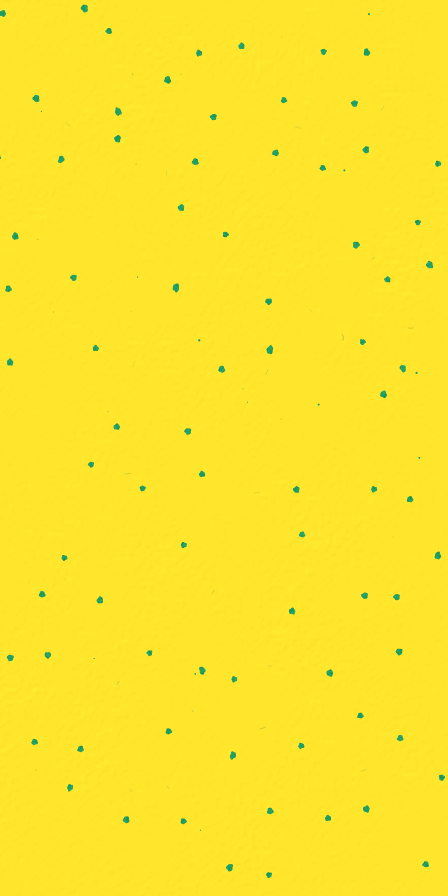
This pattern is drawn by a Shadertoy shader. Its source:

```glsl
#define PAPER vec3(1.0, 0.902, 0.172)
#define DOT_GREEN vec3(0.13, 0.62, 0.38)
#define FLECK_OLIVE vec3(0.72, 0.77, 0.19)
#define DOT_CELLS 7.0
#define DOT_SHARE 0.87
#define DOT_RADIUS 0.0068
#define SPECK_CELLS 5.0
#define SPECK_SHARE 0.25
#define FLECK_CELLS 9.0
#define FLECK_SHARE 0.2
#define GRAIN_SCALE 110.0
#define GRAIN_RELIEF 0.022

vec3 hash3(vec2 p) {
    vec3 q = fract(p.xyx * vec3(0.1031, 0.1030, 0.0973));
    q += dot(q, q.yxz + 33.33);
    return fract((q.xxy + q.yzz) * q.zyx);
}

float valueNoise(vec2 p) {
    vec2 i = floor(p), f = fract(p);
    f = f * f * (3.0 - 2.0 * f);
    float low = mix(hash3(i).x, hash3(i + vec2(1, 0)).x, f.x);
    float high = mix(hash3(i + vec2(0, 1)).x, hash3(i + vec2(1, 1)).x, f.x);
    return mix(low, high, f.y);
}

mat2 rotation(float angle) {
    float c = cos(angle), s = sin(angle);
    return mat2(c, -s, s, c);
}

// Offset from the jittered point of a staggered cell, in canvas units
vec2 scatter(vec2 uv, float cells, float jitter, float seed, out vec2 id) {
    vec2 g = uv * cells;
    g.x += 0.5 * mod(floor(g.y), 2.0);
    id = floor(g) + seed;
    return (fract(g) - 0.5 - jitter * (hash3(id).xy - 0.5)) / cells;
}

float coverage(float d, float pixel) {
    return 1.0 - smoothstep(-0.6 * pixel, 0.6 * pixel, d);
}

// Hand-cut blob, sometimes stretched upright, with a wobbly outline
float blobDistance(vec2 p, vec3 rnd) {
    p = rotation((rnd.x - 0.5) * 0.9) * p;
    p.y /= mix(0.95, 1.4, rnd.y * rnd.y * rnd.y);
    float a = atan(p.y, p.x);
    float wobble = 0.09 * sin(3.0 * a + 6.28 * rnd.z) + 0.07 * sin(5.0 * a + 20.0 * rnd.x);
    return length(p) - DOT_RADIUS * (0.92 + 0.18 * rnd.z + wobble);
}

// Short, thin, bent hair
float fleckDistance(vec2 p, vec3 rnd) {
    p = rotation(6.28 * rnd.x) * p;
    float halfLength = mix(0.001, 0.007, rnd.y * rnd.y);
    p.y += 50.0 * (rnd.z - 0.3) * min(p.x * p.x, 0.0001);
    p.x -= clamp(p.x, -halfLength, halfLength);
    return length(p) - 0.0011;
}

void mainImage(out vec4 fragColor, in vec2 fragCoord) {
    vec2 uv = fragCoord / iResolution.x;
    float pixel = 1.0 / iResolution.x;
    vec2 id;

    // Lightly embossed paper
    vec2 g = uv * GRAIN_SCALE;
    float relief = valueNoise(g) - valueNoise(g + vec2(0.4, -0.5));
    float patches = valueNoise(uv * 9.0 + 40.0);
    vec3 color = PAPER + GRAIN_RELIEF * relief * (0.4 + patches) * vec3(0.6, 1.0, 1.2);

    // Faint olive flecks
    vec2 p = scatter(uv, FLECK_CELLS, 0.8, 71.0, id);
    vec3 rnd = hash3(id + 13.0);
    float present = step(hash3(id + 29.0).x, FLECK_SHARE);
    color = mix(color, FLECK_OLIVE, present * (0.3 + 0.5 * rnd.z) * coverage(fleckDistance(p, rnd), pixel));

    // Tiny green specks
    p = scatter(uv, SPECK_CELLS, 0.9, 151.0, id);
    rnd = hash3(id + 17.0);
    present = step(rnd.x, SPECK_SHARE);
    color = mix(color, DOT_GREEN, present * coverage(length(p) - mix(0.001, 0.0025, rnd.y), pixel));

    // Main green dots
    p = scatter(uv, DOT_CELLS, 0.74, 5.0, id);
    rnd = hash3(id + 43.0);
    present = step(hash3(id + 59.0).z, DOT_SHARE);
    vec3 ink = DOT_GREEN + 0.1 * (valueNoise(uv * 300.0) - 0.5);
    color = mix(color, ink, present * coverage(blobDistance(p, rnd), pixel));

    fragColor = vec4(clamp(color, 0.0, 1.0), 1.0);
}
```
